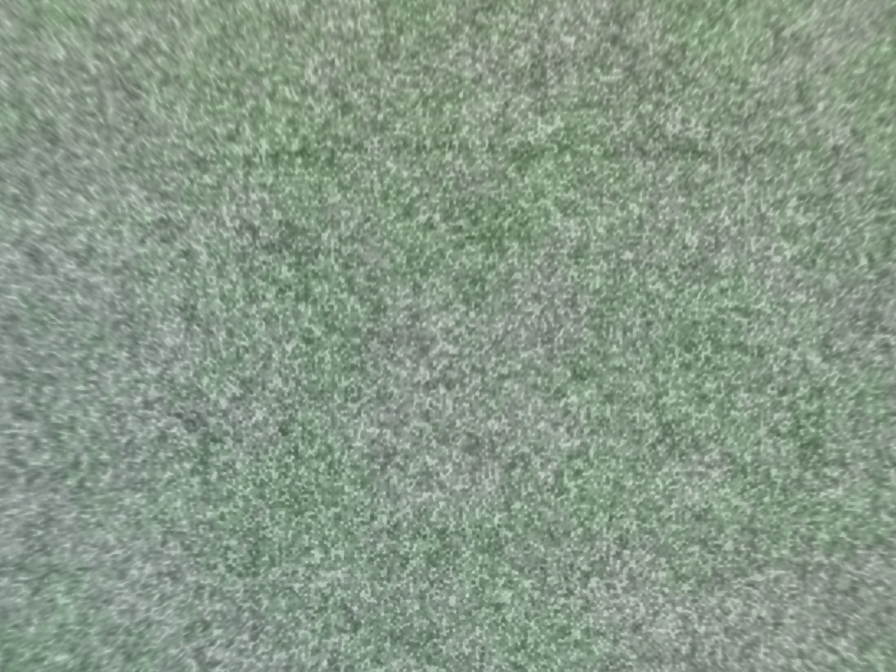
Write a Shadertoy shader that draws this texture.

```glsl
#define GRAIN_SCALE 205.0
#define GRAIN_CONTRAST 0.25
#define TUFT_SCALE 80.0
#define TUFT_CONTRAST 0.13
#define PATCH_CONTRAST 0.10
#define BLUR_CENTRE vec2(0.80, 0.56)
#define BLUR_AMOUNT 0.014
#define BLUR_TAPS 7
#define DRY_GRASS vec3(0.557, 0.594, 0.558)
#define GREEN_GRASS vec3(0.502, 0.598, 0.500)
#define WARM_TINT vec3(0.014, 0.010, -0.010)
#define COOL_TINT vec3(-0.012, 0.000, 0.014)

vec3 hash3(vec2 cell) {
    vec3 q = fract(vec3(cell.xyx) * vec3(0.1031, 0.1030, 0.0973));
    q += dot(q, q.yxz + 33.33);
    return fract((q.xxy + q.yzz) * q.zyx);
}

// Smooth cellular noise: random cell values blended by distance
float cellNoise(vec2 p) {
    vec2 base = floor(p);
    float sum = 0.0, total = 0.0;
    for (int j = -1; j <= 1; j++)
    for (int i = -1; i <= 1; i++) {
        vec2 cell = base + vec2(i, j);
        vec3 rnd = hash3(cell + 200.0);
        vec2 d = cell + 0.15 + 0.7 * rnd.xy - p;
        float weight = exp(-5.0 * dot(d, d));
        sum += weight * rnd.z;
        total += weight;
    }
    return sum / total;
}

// Soft patches with ragged borders
float patches(vec2 p) {
    float sum = 0.0, total = 0.0, amp = 1.0;
    for (int i = 0; i < 5; i++) {
        sum += amp * cellNoise(p);
        total += amp;
        p = mat2(0.8, 0.6, -0.6, 0.8) * p * 1.9 + 17.3;
        amp *= 0.75;
    }
    return sum / total;
}

// Blades smeared outward from the sharp centre
vec2 smearedGrain(vec2 p) {
    vec2 away = p - BLUR_CENTRE;
    vec2 smear = away * BLUR_AMOUNT * smoothstep(0.1, 0.8, length(away));
    vec2 sum = vec2(0.0);
    for (int i = 0; i < BLUR_TAPS; i++) {
        float t = float(i) / float(BLUR_TAPS - 1) - 0.5;
        vec2 q = p + smear * t + vec2(0.4, 1.0) * t * 0.0035;
        sum += vec2(cellNoise(q * GRAIN_SCALE),
                    cellNoise(q * TUFT_SCALE + 71.0));
    }
    return sum / float(BLUR_TAPS) - 0.5;
}

void mainImage(out vec4 fragColor, in vec2 fragCoord) {
    vec2 p = fragCoord / iResolution.y;
    float aspect = iResolution.x / iResolution.y;

    // Dry and green areas
    float greenness = smoothstep(0.30, 0.74, patches(p * 5.0 + 3.0));
    vec3 color = mix(DRY_GRASS, GREEN_GRASS, greenness);
    color += PATCH_CONTRAST * (patches(p * 9.0 + 41.0) - 0.5);

    // Warm light above, cool haze at lower left
    color += WARM_TINT * smoothstep(0.45, 1.0, p.y);
    color += COOL_TINT * smoothstep(1.0, 0.1, p.x / aspect + 0.5 * p.y);

    // Fine blades, tufts and shaded hollows
    vec2 grain = smearedGrain(p);
    color += GRAIN_CONTRAST * grain.x + TUFT_CONTRAST * grain.y;
    float hollow = smoothstep(0.62, 0.85, cellNoise(p * 22.0 + 9.0));
    color -= 0.04 * hollow * smoothstep(0.15, -0.15, grain.y);
    color += 0.05 * smoothstep(0.17, 0.32, grain.x);

    // Faint worn track
    float trackY = 0.735 + 0.043 * smoothstep(0.0, 0.55, p.x);
    float offset = (p.y - trackY) / 0.009;
    float fade = smoothstep(0.0, 0.45, p.x) * smoothstep(aspect, 1.1, p.x);
    color -= 0.055 * exp(-offset * offset) * (0.4 + 0.6 * fade);

    fragColor = vec4(clamp(color, 0.0, 1.0), 1.0);
}
```
